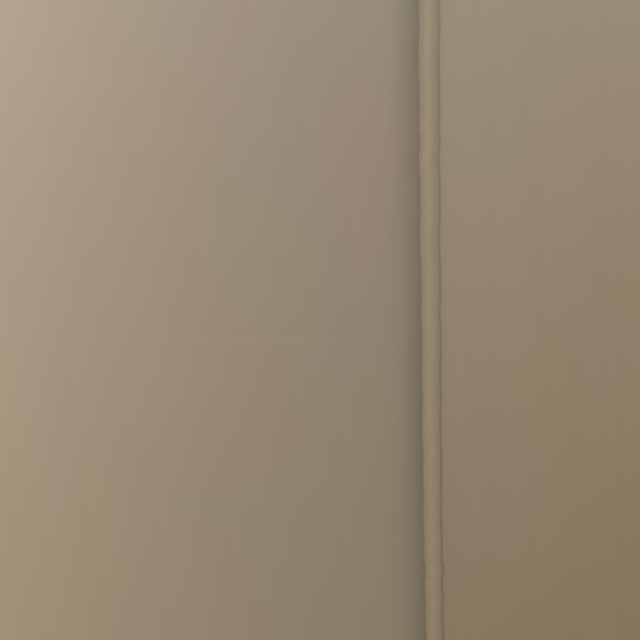
Write a WebGL 1 fragment shader that draws this texture.

```glsl
precision highp float;
// Two softly lit beige panels meeting at a raised, slightly leaning seam.
// Each panel blends its corner colours; the seam is built from the signed
// distance to its axis, and value noise adds warm tints, wobble and grain.

uniform vec2 u_resolution;

float hash(vec2 p) {
  vec3 q = fract(vec3(p.xyx) * 0.1031);
  q += dot(q, q.yzx + 33.33);
  return fract((q.x + q.y) * q.z);
}

float noise(vec2 p) {
  vec2 cell = floor(p);
  vec2 f = fract(p);
  f = f * f * (3.0 - 2.0 * f);
  return mix(mix(hash(cell), hash(cell + vec2(1.0, 0.0)), f.x),
             mix(hash(cell + vec2(0.0, 1.0)), hash(cell + 1.0), f.x), f.y);
}

float blob(vec2 p, vec2 center, vec2 radius) {
  vec2 d = (p - center) / radius;
  return exp(-dot(d, d));
}

// Light falls off from the upper left corner towards the seam.
vec3 leftPanel(vec2 uv) {
  float across = 1.0 - pow(1.0 - clamp(uv.x / 0.66, 0.0, 1.0), 1.4);
  float up = pow(uv.y, 1.25);
  vec3 outer = mix(vec3(0.635, 0.565, 0.475), vec3(0.708, 0.645, 0.570), up);
  vec3 inner = mix(vec3(0.535, 0.485, 0.410), vec3(0.592, 0.545, 0.480), up);
  return mix(outer, inner, across);
}

vec3 rightPanel(vec2 uv) {
  float across = clamp((uv.x - 0.68) / 0.32, 0.0, 1.0);
  vec3 nearSeam = mix(vec3(0.535, 0.475, 0.390), vec3(0.610, 0.560, 0.480), uv.y);
  vec3 outer = mix(vec3(0.525, 0.455, 0.360), vec3(0.602, 0.548, 0.470), uv.y);
  return mix(nearSeam, outer, across);
}

void main() {
  vec2 uv = gl_FragCoord.xy / u_resolution;

  // Signed distance across the leaning seam, with slightly uneven edges
  float axis = 0.6695 + 0.009 * pow(1.0 - uv.y, 1.6);
  float wobble = (noise(vec2(3.0, uv.y * 45.0)) - 0.5) * 0.0022;
  float d = uv.x - axis + wobble;
  float halfWidth = mix(0.0125, 0.0150, uv.y);

  // Panels on either side
  vec3 color = mix(leftPanel(uv), rightPanel(uv), smoothstep(-0.004, 0.004, d));

  // Broad shade and a tighter contact shadow left of the seam
  float leftGap = max(-d - halfWidth, 0.0);
  float leftSide = 1.0 - smoothstep(-halfWidth - 0.002, -halfWidth + 0.003, d);
  float shade = 0.11 * exp(-pow(leftGap / 0.032, 2.0)) + 0.08 * exp(-leftGap / 0.010);
  color *= 1.0 - shade * leftSide;

  // Rounded raised strip, brightest just left of its middle
  float strip = smoothstep(-halfWidth - 0.002, -halfWidth + 0.004, d)
              * (1.0 - smoothstep(halfWidth - 0.003, halfWidth + 0.001, d));
  vec3 stripColor = mix(vec3(0.555, 0.490, 0.405), vec3(0.600, 0.545, 0.465), uv.y);
  float bulge = exp(-pow((d + 0.002) / 0.009, 2.0));
  float weave = noise(vec2(d * 260.0, uv.y * 110.0)) - 0.5;
  stripColor *= 0.93 + 0.09 * bulge + 0.025 * weave;
  color = mix(color, stripColor, strip);

  // Thin dark groove right of the strip, then a faint soft shade
  float rightGap = d - halfWidth;
  color *= 1.0 - 0.13 * exp(-pow((rightGap - 0.001) / 0.0024, 2.0));
  color *= 1.0 - 0.035 * exp(-rightGap / 0.012) * step(0.0, rightGap);

  // Warm and cool colour patches
  float pink = blob(uv, vec2(0.09, 0.67), vec2(0.09, 0.11))
             + blob(uv, vec2(0.57, 0.68), vec2(0.07, 0.22))
             + blob(uv, vec2(0.95, 0.72), vec2(0.10, 0.17))
             + 0.7 * blob(uv, vec2(0.77, 0.30), vec2(0.07, 0.14));
  color += pink * vec3(0.007, -0.006, 0.002);
  color += (noise(uv * 5.0 + 7.0) - 0.5) * vec3(-0.008, 0.006, -0.004);

  // Barely visible crease, vertical streaks and fine grain
  float creaseSpan = smoothstep(0.17, 0.32, uv.x) * (1.0 - smoothstep(0.45, 0.58, uv.x));
  color += 0.007 * creaseSpan * exp(-pow((uv.y - 0.467) / 0.004, 2.0));
  color += (noise(vec2(uv.x * 70.0, uv.y * 5.0)) - 0.5) * 0.005;
  color += (hash(floor(uv * 512.0)) - 0.5) * 0.004;

  gl_FragColor = vec4(color, 1.0);
}
```
